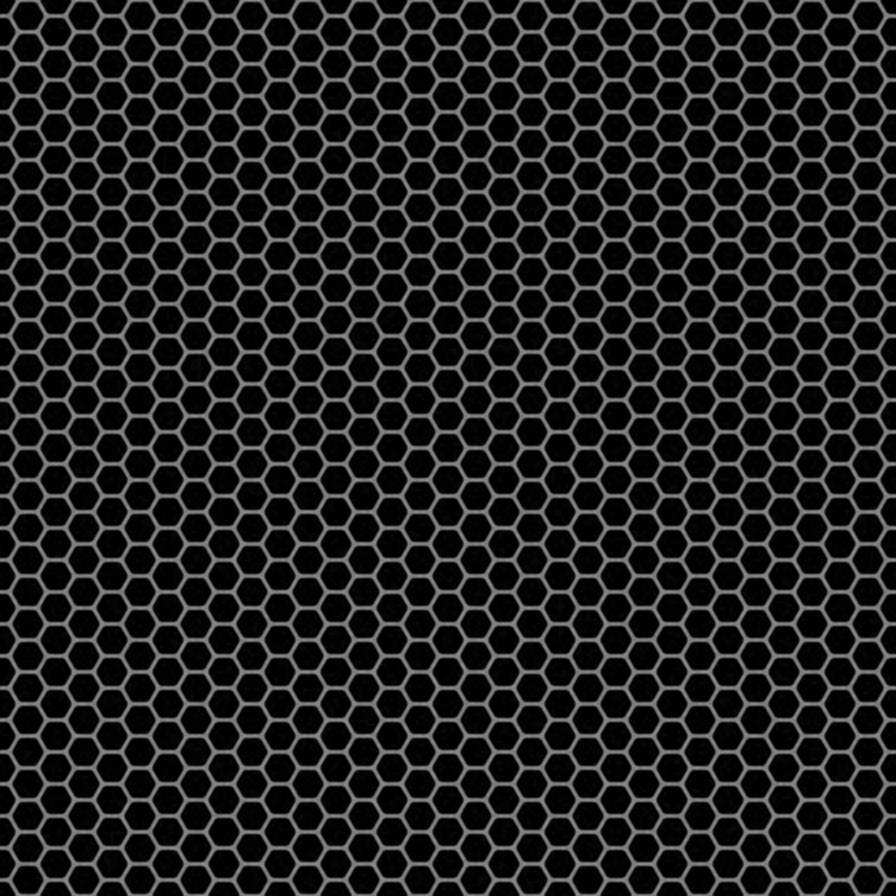
A Shadertoy shader for this pattern:

```glsl
// Grey hexagonal wire mesh over black holes, 16 by 28 staggered cells, faint grain.

float hash(vec2 cell) {
    vec3 p = fract(cell.xyx * vec3(0.1031, 0.1030, 0.0973));
    p += dot(p, p.yzx + 33.33);
    return fract((p.x + p.y) * p.z);
}

// Value noise that wraps after a whole number of cells
float wrapNoise(vec2 uv, float cells) {
    vec2 p = uv * cells;
    vec2 i = floor(p), f = fract(p);
    f = f * f * (3.0 - 2.0 * f);
    float bottom = mix(hash(mod(i, cells)), hash(mod(i + vec2(1, 0), cells)), f.x);
    float top = mix(hash(mod(i + vec2(0, 1), cells)), hash(mod(i + 1.0, cells)), f.x);
    return mix(bottom, top, f.y);
}

float smoothMin(float a, float b, float k) {
    float h = max(k - abs(a - b), 0.0) / k;
    return min(a, b) - 0.25 * h * h * k;
}

// Distance to the nearest cell border, in cell heights, with rounded corners
float hexBorder(vec2 p) {
    vec2 stretch = vec2(1.75, 1.0);
    vec2 a = (p - round(p)) * stretch;
    vec2 b = (fract(p) - 0.5) * stretch;
    vec2 q = abs(dot(a, a) < dot(b, b) ? a : b);

    vec2 neighbour = 0.5 * stretch;
    float span = length(neighbour);
    vec2 n = neighbour / span;
    float flatSide = 0.5 - q.y;
    float nearSlope = 0.5 * span - dot(q, n);
    float farSlope = 0.5 * span - dot(q, vec2(n.x, -n.y));
    return smoothMin(smoothMin(nearSlope, farSlope, 0.09), flatSide, 0.09);
}

void mainImage(out vec4 fragColor, in vec2 fragCoord) {
    vec2 uv = fragCoord / iResolution.xy;
    float border = hexBorder(uv * vec2(16.0, 28.0));

    // Soft wire profile, never sharper than a pixel
    float pixel = 28.0 / iResolution.y;
    float softness = max(0.049, 0.5 * pixel);
    float wire = 1.0 - smoothstep(0.061 - softness, 0.061 + softness, border);

    // Fine wear on the wires and faint dust in the holes
    float grain = wrapNoise(uv, 256.0);
    float metal = 0.51 * (0.93 + 0.14 * grain);
    float hole = 0.004 + 0.035 * pow(grain, 4.0);

    fragColor = vec4(vec3(mix(hole, metal, wire)), 1.0);
}
```
